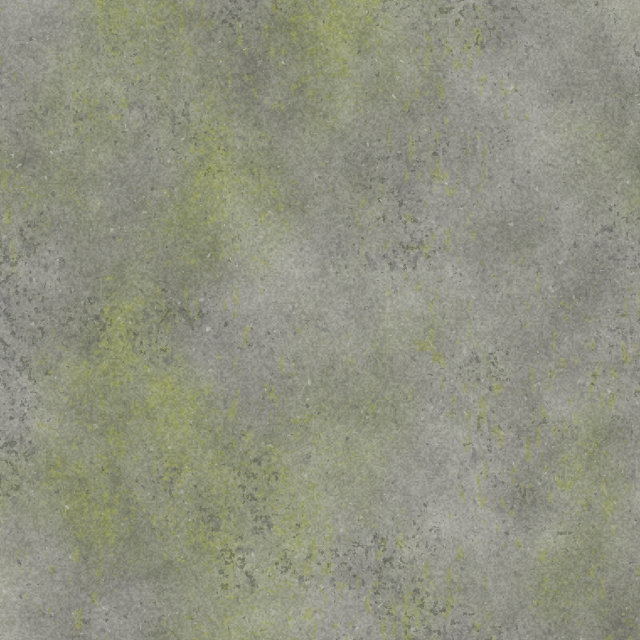
This texture is drawn by a Shadertoy shader. Its source:

```glsl
// Weathered concrete: cloudy grey stains washed with yellow-green moss.
// Layered value noise gives stains, moss and grain; masked noise gives flecks,
// and a jittered cell grid scatters pale chips and dark pits.

const vec3 CONCRETE = vec3(0.566, 0.563, 0.546);
const vec3 OLIVE = vec3(0.556, 0.582, 0.440);
const vec3 YELLOW_MOSS = vec3(0.605, 0.620, 0.310);
const vec3 DARK_LICHEN = vec3(0.345, 0.365, 0.300);
const vec3 SLATE = vec3(0.420, 0.420, 0.425);
const vec3 PALE_CHIP = vec3(0.730, 0.735, 0.705);

float hash(vec2 p) {
    vec3 q = fract(vec3(p.xyx) * 0.1031);
    q += dot(q, q.yzx + 33.33);
    return fract((q.x + q.y) * q.z);
}

float noise(vec2 p) {
    vec2 cell = floor(p), f = fract(p);
    f = f * f * (3.0 - 2.0 * f);
    float bottom = mix(hash(cell), hash(cell + vec2(1, 0)), f.x);
    float top = mix(hash(cell + vec2(0, 1)), hash(cell + vec2(1, 1)), f.x);
    return mix(bottom, top, f.y);
}

float fbm(vec2 p, int octaves) {
    float sum = 0.0, total = 0.0, weight = 0.5;
    for (int i = 0; i < octaves; i++) {
        sum += weight * noise(p);
        total += weight;
        weight *= 0.55;
        p = mat2(1.6, 1.2, -1.2, 1.6) * p + 17.3;
    }
    return sum / total;
}

// Small ragged patches: noise above a threshold that drops where mask is high.
float flecks(vec2 p, float mask, float sparseLevel, float denseLevel) {
    float threshold = mix(sparseLevel, denseLevel, mask);
    return smoothstep(threshold, threshold + 0.13, fbm(p, 3));
}

// Irregular dots, one at most per cell; density is the chance of a dot.
float dots(vec2 uv, float cells, float density, float radius, float seed) {
    vec2 p = uv * cells, home = floor(p);
    p += 0.3 * (vec2(noise(p * 4.0), noise(p * 4.0 + 51.0)) - 0.5);
    float cover = 0.0;
    for (int y = -1; y <= 1; y++)
    for (int x = -1; x <= 1; x++) {
        vec2 cell = home + vec2(x, y);
        vec2 id = cell + seed;
        vec2 center = cell + vec2(hash(id + 3.1), hash(id + 8.7));
        float size = radius * mix(0.4, 1.0, pow(hash(id + 21.0), 2.0));
        float shape = 1.0 - smoothstep(size * 0.5, size * 1.3, length(p - center));
        float strength = step(hash(id), density) * mix(0.4, 1.0, hash(id + 37.0));
        cover = max(cover, shape * strength);
    }
    return cover;
}

// Faint tone steps between broad, vertical cast panels.
float panelTone(vec2 uv, float width) {
    float x = uv.x / width + 0.5 + 0.04 * (noise(uv * vec2(9, 14)) - 0.5);
    float id = floor(x);
    float blend = smoothstep(0.9, 1.0, fract(x));
    return mix(hash(vec2(id, 4)), hash(vec2(id + 1.0, 4)), blend) - 0.5;
}

void mainImage(out vec4 fragColor, in vec2 fragCoord) {
    vec2 uv = fragCoord / iResolution.y;
    vec2 tall = uv * vec2(1.0, 0.75);
    vec2 streak = uv * vec2(1.0, 0.38);

    // Broad masks
    float panel = panelTone(uv, 0.25);
    float clouds = fbm(tall * 7.0 + 5.0, 6) - 0.5;
    float mottle = fbm(uv * 28.0 + 40.0, 5) - 0.5;
    float growth = fbm(tall * 5.5 + 73.0, 5) - 0.1 * panel;
    float mossy = smoothstep(0.30, 0.72, growth);
    float lichen = smoothstep(0.42, 0.74, fbm(uv * 8.0 + 120.0, 4));
    float streaky = smoothstep(0.42, 0.70, fbm(uv * vec2(7, 3) + 31.0, 3));

    // Stained concrete and olive wash
    vec3 color = mix(CONCRETE, OLIVE, 0.12 + 0.66 * mossy);
    color += 0.20 * clouds + 0.09 * mottle + 0.016 * panel;

    // Yellow moss: soft blooms, crumbs and vertical runs
    float bloom = smoothstep(0.60, 0.82, growth + 0.25 * mottle);
    float crumbs = flecks(uv * 120.0 + 9.0, mossy, 0.78, 0.56);
    float runs = flecks(streak * 120.0 + 60.0, streaky, 0.82, 0.61);
    color = mix(color, YELLOW_MOSS, 0.30 * bloom);
    color = mix(color, YELLOW_MOSS, 0.42 * max(crumbs, runs));

    // Dark lichen clusters and slate smudges
    float spots = flecks(uv * 150.0 + 200.0, lichen, 0.78, 0.58);
    float smudges = flecks(tall * 85.0 + 300.0, lichen, 0.74, 0.59);
    color = mix(color, DARK_LICHEN, 0.50 * spots);
    color = mix(color, SLATE, 0.40 * smudges);

    // Pits, chips and fine grain
    color = mix(color, SLATE * 0.9, 0.60 * dots(uv, 60.0, 0.25, 0.18, 11.0));
    color = mix(color, PALE_CHIP, 0.75 * dots(uv, 44.0, 0.20, 0.15, 90.0));
    color = mix(color, PALE_CHIP, 0.55 * dots(uv, 95.0, 0.13, 0.20, 150.0));
    float grain = 0.095 * (noise(uv * 380.0) - 0.5) + 0.050 * (noise(uv * 190.0) - 0.5);
    color += 0.004 + grain;

    fragColor = vec4(clamp(color, 0.0, 1.0), 1.0);
}
```
